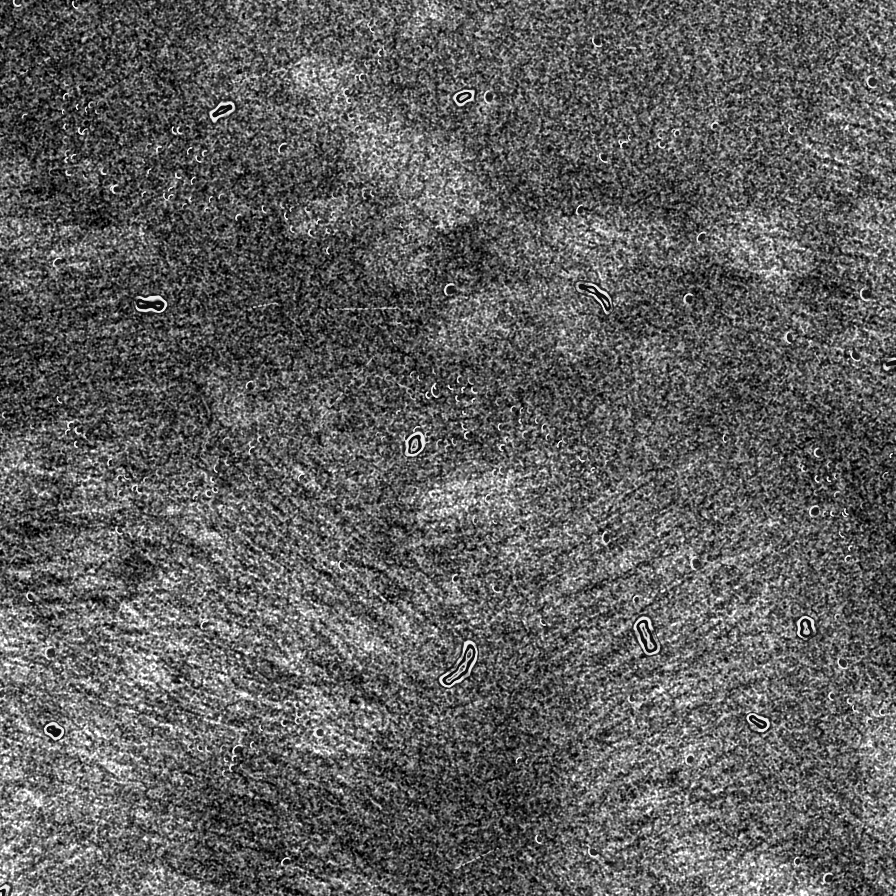
Write a WebGL 2 fragment shader that draws this texture.

```glsl
#version 300 es
precision highp float;
// A worn, grainy grey surface: fine isotropic grain, shifted by broad patches,
// brushed streaks and pale smears, then marked with thin scratches, small
// crescent pits and outlined dents scattered over jittered grids.
uniform vec2 u_resolution;
out vec4 fragColor;

const float FINE_GRAIN = 500.0;     // grain cells across the canvas
const float COARSE_GRAIN = 385.0;
const float GRAIN_AMOUNT = 0.9;
const float PATCH_SCALE = 2.6;
const float PATCH_AMOUNT = 1.7;
const float SMEAR_AMOUNT = 0.9;
const float STREAK_AMOUNT = 1.0;
const vec2 STREAK_SCALE = vec2(24.0, 330.0);
const vec3 TONE = vec3(0.325, 0.177, 0.016);  // mid grey, contrast, skew
const float INK_DARK = 0.05;
const float INK_LIGHT = 0.93;
const float LINE_WIDTH = 0.0011;

// Three random values in 0..1 for a cell and a seed
vec3 hash3(vec2 cell, int seed) {
    uvec3 v = uvec3(ivec3(ivec2(cell), seed)) * 1664525u + 1013904223u;
    v.x += v.y * v.z; v.y += v.z * v.x; v.z += v.x * v.y;
    v ^= v >> 16u;
    v.x += v.y * v.z; v.y += v.z * v.x; v.z += v.x * v.y;
    return vec3(v >> 8u) / 16777216.0;
}

mat2 rotation(float a) {
    return mat2(cos(a), sin(a), -sin(a), cos(a));
}

float noise(vec2 p, int seed) {
    vec2 c = floor(p), f = fract(p);
    f = f * f * (3.0 - 2.0 * f);
    return mix(mix(hash3(c, seed).x, hash3(c + vec2(1, 0), seed).x, f.x),
               mix(hash3(c + vec2(0, 1), seed).x, hash3(c + vec2(1, 1), seed).x, f.x), f.y);
}

float fbm(vec2 p, int seed) {
    float sum = 0.0, weight = 0.533;
    for (int i = 0; i < 4; i++) {
        sum += weight * noise(p, seed + i);
        p = rotation(0.6) * p * 2.03;
        weight *= 0.5;
    }
    return sum;
}

float stroke(float d, float width) {
    float soft = 0.6 / u_resolution.y;
    return 1.0 - smoothstep(max(width - soft, 0.0), width + soft, abs(d));
}

float segment(vec2 p, float halfLength) {
    return length(vec2(max(abs(p.x) - halfLength, 0.0), p.y));
}

// Open rings lit on the left, dark inside; returns (light, dark) cover
vec2 crescents(vec2 uv, float cells, float radius, float chance, int seed) {
    vec2 cover = vec2(0.0);
    for (int k = 0; k < 9; k++) {
        vec2 cell = floor(uv * cells) + vec2(k % 3 - 1, k / 3 - 1);
        vec3 a = hash3(cell, seed), b = hash3(cell, seed + 1);
        if (a.z > chance) continue;
        vec2 p = rotation(b.y * 1.8 - 0.9) * (uv - (cell + a.xy) / cells);
        p.x *= 1.0 + 0.6 * b.z;
        float r = radius * mix(0.55, 1.15, b.x), d = length(p);
        float lit = smoothstep(-0.5, 0.3, -p.x / max(d, 1e-5));
        cover = max(cover, vec2(stroke(d - r, LINE_WIDTH) * lit, stroke(d, r * 0.7) * 0.75));
    }
    return cover;
}

// Bent, wobbly capsules drawn as nested light and dark contours
vec2 dents(vec2 uv, float cells, float chance, int seed) {
    vec2 cover = vec2(0.0);
    float wobble = (noise(uv * 130.0, seed + 5) - 0.5) * 0.005;
    for (int k = 0; k < 9; k++) {
        vec2 cell = floor(uv * cells) + vec2(k % 3 - 1, k / 3 - 1);
        vec3 a = hash3(cell, seed), b = hash3(cell, seed + 1);
        if (a.z > chance) continue;
        vec2 p = rotation(b.x * 6.283) * (uv - (cell + a.xy) / cells);
        p.y += (b.y - 0.5) * 22.0 * p.x * p.x;
        float d = segment(p, mix(0.003, 0.021, b.y * b.y)) - mix(0.004, 0.009, b.z) + wobble;
        float rim = stroke(d, 0.0014) * smoothstep(0.15, 0.4, noise(uv * 75.0, seed + 6));
        float core = stroke(d + 0.0065, 0.0009);
        float dark = max(stroke(d + 0.0032, 0.0016), 0.7 * stroke(d - 0.003, 0.001));
        cover = max(cover, vec2(max(rim, core * 0.8), dark));
    }
    return cover;
}

float scratches(vec2 uv, float cells, float chance, int seed) {
    float cover = 0.0;
    for (int k = 0; k < 9; k++) {
        vec2 cell = floor(uv * cells) + vec2(k % 3 - 1, k / 3 - 1);
        vec3 a = hash3(cell, seed), b = hash3(cell, seed + 1);
        if (a.z > chance) continue;
        vec2 p = rotation(b.x * 3.142) * (uv - (cell + a.xy) / cells);
        float line = stroke(segment(p, mix(0.012, 0.05, b.y)), 0.0009);
        cover = max(cover, line * mix(0.35, 0.8, b.z));
    }
    return cover;
}

void main() {
    vec2 uv = gl_FragCoord.xy / u_resolution.y;

    // Grain, close to a unit normal spread
    float grain = (noise(rotation(0.63) * uv * FINE_GRAIN, 1)
                 + noise(rotation(1.13) * uv * COARSE_GRAIN, 2) - 1.0) / 0.303;

    // Broad patches, partly hard edged, and pale smears
    float broad = fbm(uv * PATCH_SCALE, 10);
    float level = (broad - 0.5) * PATCH_AMOUNT + 0.3 * (smoothstep(0.46, 0.51, broad) - 0.5);
    level += SMEAR_AMOUNT * smoothstep(0.6, 0.76, fbm(uv * vec2(8.0, 11.0), 20));

    // Brushed streaks, each direction in its own area
    for (int i = 0; i < 4; i++) {
        float angle = float(i) * 0.42 - 0.55;
        float area = smoothstep(0.5, 0.68, fbm(uv * 2.8, 30 + 5 * i));
        float streak = noise(rotation(angle) * uv * STREAK_SCALE, 60 + i) - 0.5;
        level += area * (STREAK_AMOUNT * streak * 1.8 + 0.22);
    }
    float z = grain * GRAIN_AMOUNT + level - 0.14;
    float grey = TONE.x + TONE.y * z + TONE.z * z * z;

    // Marks: scratches, pits, crumbs along winding trails, dents
    float worn = smoothstep(-1.6, 0.8, grain);
    grey = mix(grey, INK_LIGHT, scratches(uv, 5.0, 0.65, 70) * worn);
    float trail = (1.0 - smoothstep(0.01, 0.05, abs(fbm(uv * 3.0, 80) - 0.5)))
                * smoothstep(0.5, 0.62, fbm(uv * 4.0, 85));
    vec2 marks = crescents(uv, 13.0, 0.0062, 0.38, 90);
    marks = max(marks, crescents(uv, 75.0, 0.0036, 0.55, 94) * trail);
    marks = max(marks, dents(uv, 5.0, 0.55, 100));
    grey = mix(grey, INK_DARK, marks.y);
    grey = mix(grey, INK_LIGHT, marks.x);
    fragColor = vec4(vec3(clamp(grey, 0.0, 1.0)), 1.0);
}
```
